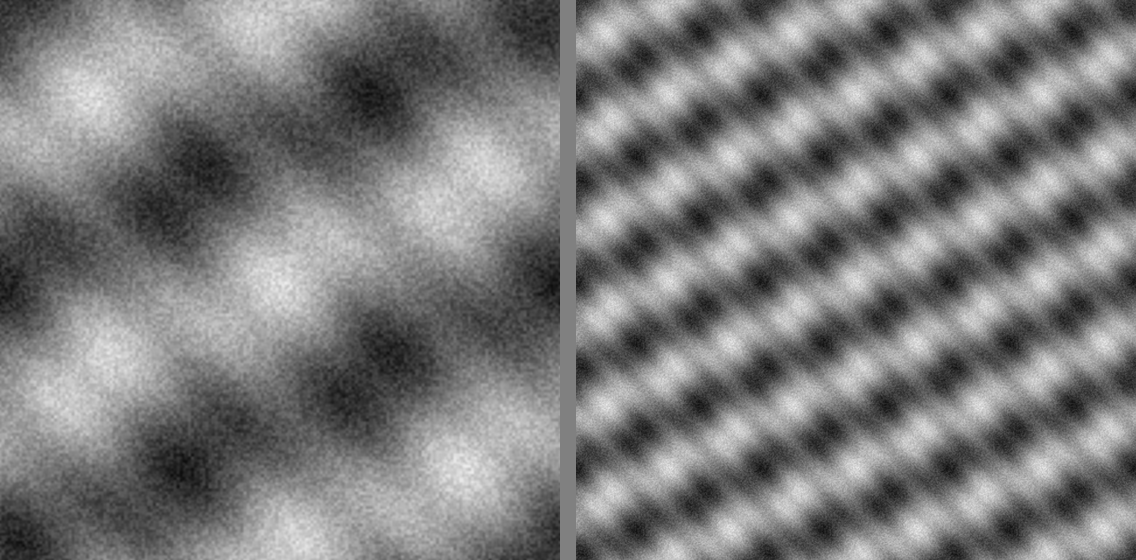
Left, the tile; right, the same tile 3 across and 3 down.
Write a WebGL 1 fragment shader that draws this pattern.

```glsl
precision highp float;

// Soft grey clouds in slanting bands under a fine film grain.
// Three layered plane waves with whole-number frequencies shape the bands;
// two wrapping value noises add the grain, so the square tiles.

uniform vec2 u_resolution;

const float TAU = 6.2831853;

const float MEAN_GREY = 0.485;

// Cycles across and up the tile for each wave, its strength and its shift.
const vec2 BAND_FREQ = vec2(1.0, -2.0);
const vec2 BLOB_FREQ = vec2(3.0, 0.0);
const vec2 MOTTLE_FREQ = vec2(5.0, 5.0);
const float BAND_AMP = 0.24;
const float BLOB_AMP = 0.08;
const float MOTTLE_AMP = 0.045;
const float BAND_SHIFT = 0.5;
const float BLOB_SHIFT = 0.5;
const float MOTTLE_SHIFT = 0.92;

// Grain cells per tile side, and the largest change in grey.
const float FINE_CELLS = 192.0;
const float COARSE_CELLS = 160.0;
const float GRAIN_AMP = 0.054;

float hash(vec2 cell) {
  vec3 p = fract(cell.xyx * vec3(0.1031, 0.1030, 0.0973));
  p += dot(p, p.yzx + 33.33);
  return fract((p.x + p.y) * p.z);
}

// Value noise from -1 to 1 that wraps at the tile edges.
float wrappedNoise(vec2 uv, float cells, float seed) {
  vec2 p = uv * cells;
  vec2 cell = floor(p);
  vec2 blend = smoothstep(0.0, 1.0, p - cell);
  vec2 lo = mod(cell, cells) + seed;
  vec2 hi = mod(cell + 1.0, cells) + seed;
  float bottom = mix(hash(lo), hash(vec2(hi.x, lo.y)), blend.x);
  float top = mix(hash(vec2(lo.x, hi.y)), hash(hi), blend.x);
  return 2.0 * mix(bottom, top, blend.y) - 1.0;
}

// Plane wave from -1 to 1; its crests lie where the phase equals the shift.
float wave(vec2 uv, vec2 freq, float shift) {
  return cos(TAU * (dot(uv, freq) - shift));
}

void main() {
  vec2 uv = gl_FragCoord.xy / u_resolution;

  // Broad light and dark bands, broken into blobs and mottled.
  float grey = MEAN_GREY
    + BAND_AMP * wave(uv, BAND_FREQ, BAND_SHIFT)
    + BLOB_AMP * wave(uv, BLOB_FREQ, BLOB_SHIFT)
    + MOTTLE_AMP * wave(uv, MOTTLE_FREQ, MOTTLE_SHIFT);

  // Two lattices of different pitch hide each other's grid.
  grey += GRAIN_AMP * (wrappedNoise(uv, FINE_CELLS, 17.0)
    + wrappedNoise(uv, COARSE_CELLS, 311.0));

  gl_FragColor = vec4(vec3(clamp(grey, 0.0, 1.0)), 1.0);
}
```
